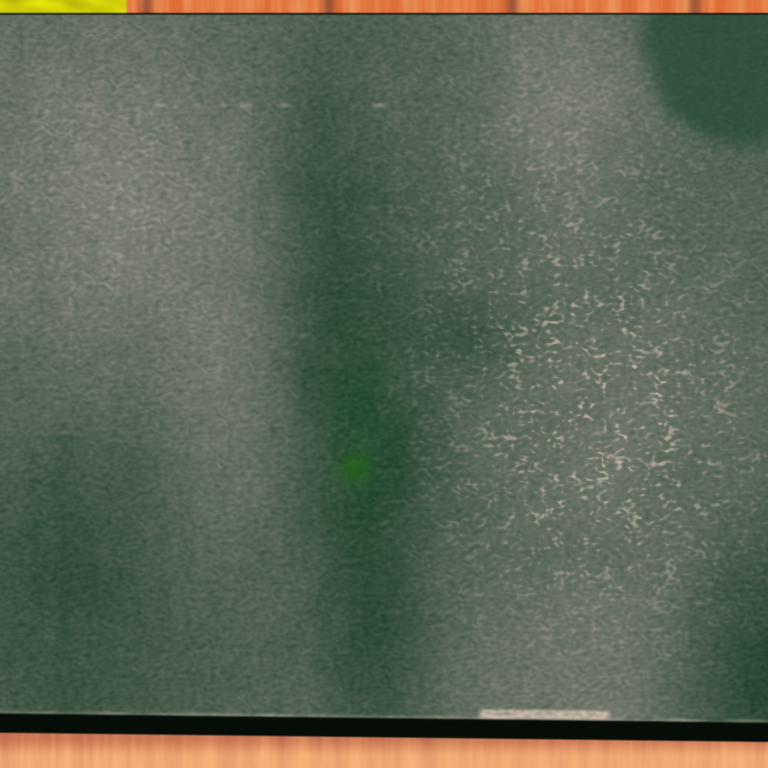
A Shadertoy shader for this texture:

```glsl
// A worn green leather board lying on a wooden table, seen from above.
// Soft elliptical glows set the sheen of the leather, gradient noise gives its
// pebbled grain and bright flecks, and stretched noise draws the wood.

const vec3 LEATHER_DEEP = vec3(0.09, 0.23, 0.145);
const vec3 LEATHER_PALE = vec3(0.55, 0.54, 0.51);
const vec3 CORNER_GREEN = vec3(0.18, 0.31, 0.235);
const vec3 SPOT_GREEN   = vec3(0.12, 0.37, 0.08);
const vec3 FLECK        = vec3(0.83, 0.75, 0.68);
const vec3 EDGE_BLACK   = vec3(0.025, 0.05, 0.025);
const vec3 WOOD_LIGHT   = vec3(0.97, 0.69, 0.47);
const vec3 WOOD_ORANGE  = vec3(0.87, 0.43, 0.22);
const vec3 WOOD_BROWN   = vec3(0.72, 0.39, 0.28);
const vec3 YELLOW       = vec3(0.88, 0.87, 0.04);

const vec2  GRAIN_SCALE  = vec2(125.0, 180.0);
const float GRAIN_DEPTH  = 0.27;
const float BASE_SHEEN   = 0.50;
const float BOARD_TOP    = 0.981;
const float BOARD_BOTTOM = 0.071;
const float BOARD_TILT   = 0.012;
const float EDGE_HEIGHT  = 0.025;
const float SOFT         = 0.0018;

vec2 hashGradient(vec2 cell) {
    vec3 q = fract(cell.xyx * vec3(0.1031, 0.1030, 0.0973));
    q += dot(q, q.yzx + 33.33);
    return 2.0 * fract((q.xx + q.yz) * q.zy) - 1.0;
}

float gradientNoise(vec2 p) {
    vec2 i = floor(p), f = fract(p);
    vec2 u = f * f * f * (f * (f * 6.0 - 15.0) + 10.0);
    vec2 e = vec2(0.0, 1.0);
    float a = dot(hashGradient(i), f);
    float b = dot(hashGradient(i + e.yx), f - e.yx);
    float c = dot(hashGradient(i + e.xy), f - e.xy);
    float d = dot(hashGradient(i + e.yy), f - e.yy);
    return mix(mix(a, b, u.x), mix(c, d, u.x), u.y);
}

float fbm(vec2 p) {
    float sum = 0.0, amp = 1.0;
    for (int i = 0; i < 4; i++) {
        sum += amp * gradientNoise(p);
        p = p * 2.03 + 17.3;
        amp *= 0.5;
    }
    return sum;
}

float glow(vec2 p, vec2 centre, vec2 radius) {
    vec2 d = (p - centre) / radius;
    return exp(-dot(d, d));
}

float above(float level, float v) { return smoothstep(-SOFT, SOFT, v - level); }

float band(float lo, float hi, float blur, float v) {
    return smoothstep(lo - blur, lo + blur, v) * (1.0 - smoothstep(hi - blur, hi + blur, v));
}

// Broad light and dark areas across the leather
float sheenAt(vec2 p) {
    float s = BASE_SHEEN;
    s += 0.34 * glow(p, vec2(0.13, 0.76), vec2(0.21, 0.25));
    s += 0.17 * glow(p, vec2(0.30, 0.47), vec2(0.11, 0.25));
    s += 0.30 * glow(p, vec2(0.74, 0.88), vec2(0.12, 0.17));
    s += 0.22 * glow(p, vec2(0.80, 0.43), vec2(0.19, 0.24));
    s += 0.22 * glow(p, vec2(0.75, 0.12), vec2(0.16, 0.12));
    s -= 0.36 * glow(p, vec2(0.48, 0.36), vec2(0.09, 0.30));
    s -= 0.20 * glow(p, vec2(0.42, 0.70), vec2(0.07, 0.24));
    s -= 0.24 * glow(p, vec2(0.10, 0.22), vec2(0.16, 0.22));
    s -= 0.38 * glow(p, vec2(1.02, 0.12), vec2(0.12, 0.18));
    s -= 0.22 * glow(p, vec2(0.62, 0.56), vec2(0.06, 0.06));
    return s;
}

vec3 leather(vec2 p) {
    vec2 warped = p + 0.025 * vec2(fbm(p * 6.0), fbm(p * 6.0 + 40.0));
    float grain = gradientNoise(p * GRAIN_SCALE + 0.8 * gradientNoise(p * 50.0));
    grain += 0.4 * gradientNoise(p * GRAIN_SCALE * 0.5 + 9.0);
    float clumps = fbm(p * vec2(26.0, 34.0));
    float corner = 1.0 - smoothstep(0.80, 1.12, length((warped - vec2(0.97, 0.94)) / vec2(0.14, 0.13)));

    float sheen = sheenAt(warped) + 0.09 * fbm(p * 9.0) + 0.05 * clumps;
    sheen += 0.06 * gradientNoise(p * vec2(55.0, 4.0)) * (1.0 - p.x);
    sheen += GRAIN_DEPTH * grain * (0.6 + 0.5 * sheen);
    vec3 col = mix(LEATHER_DEEP, LEATHER_PALE, clamp(sheen, -0.1, 1.25));
    col = mix(col, CORNER_GREEN + 0.02 * grain, 0.9 * corner);
    col = mix(col, SPOT_GREEN, 0.75 * glow(p, vec2(0.463, 0.39), vec2(0.018)));
    col.g += 0.03 * glow(p, vec2(0.47, 0.43), vec2(0.05, 0.12));

    // Worn flecks, dense on the right, and a dashed scuff line near the top
    float worn = glow(warped, vec2(0.79, 0.43), vec2(0.16, 0.19));
    worn += 0.35 * glow(p, vec2(0.72, 0.68), vec2(0.16, 0.20)) + 0.18 * glow(p, vec2(0.14, 0.75), vec2(0.14, 0.18));
    float flecks = smoothstep(0.10, 0.65, grain + 0.7 * clumps) * min(worn, 1.0);
    float scuff = glow(p, vec2(p.x, 0.863), vec2(1.0, 0.003)) * smoothstep(0.1, 0.5, gradientNoise(vec2(p.x * 34.0, 3.5)));
    return mix(col, FLECK, clamp(0.75 * flecks + 0.45 * scuff * (1.0 - corner), 0.0, 0.9));
}

vec3 wood(vec2 p) {
    float fibre = fbm(vec2(p.x * 42.0, p.y * 5.0)) + 0.5 * gradientNoise(vec2(p.x * 130.0, p.y * 9.0));
    float seam = glow(vec2(fract(p.x * 4.2 + 0.7) - 0.5, 0.0), vec2(0.0), vec2(0.035));
    vec3 upper = mix(WOOD_ORANGE, WOOD_LIGHT, clamp(0.2 + 0.7 * fibre, 0.0, 0.7));
    upper = mix(upper, WOOD_BROWN * 0.7, 0.7 * seam);
    float shade = 0.65 * smoothstep(0.012, 0.042, p.y) + 0.1 - 0.3 * fibre;
    vec3 lower = mix(WOOD_LIGHT, WOOD_BROWN, clamp(shade, 0.0, 1.0));
    return mix(lower, upper, step(0.5, p.y));
}

void mainImage(out vec4 fragColor, in vec2 fragCoord) {
    vec2 p = fragCoord / iResolution.xy;
    float rim = BOARD_BOTTOM - BOARD_TILT * p.x;

    // Table, with a yellow object at the upper left
    vec3 col = wood(p);
    vec3 yellow = YELLOW * (0.92 + 0.25 * gradientNoise(p * vec2(28.0, 60.0)));
    col = mix(col, yellow, above(BOARD_TOP, p.y) * (1.0 - above(0.165, p.x)));

    // Black side of the board, then its leather face
    col = mix(col, EDGE_BLACK, band(rim - EDGE_HEIGHT, BOARD_TOP + 0.002, SOFT, p.y));
    col = mix(col, leather(p), band(rim, BOARD_TOP, SOFT, p.y));

    // Light caught along the lower rim
    float glint = 0.3 * glow(p, vec2(p.x, rim + 0.002), vec2(1.0, 0.0025)) * (0.7 + gradientNoise(vec2(p.x * 25.0, 0.5)));
    float strip = band(0.625, 0.793, 0.006, p.x) * band(rim + 0.002, rim + 0.013, 0.003, p.y);
    strip *= 0.75 + 0.5 * gradientNoise(p * vec2(110.0, 150.0));
    col = mix(col, FLECK, clamp(glint + strip, 0.0, 1.0));
    fragColor = vec4(clamp(col, 0.0, 1.0), 1.0);
}
```
